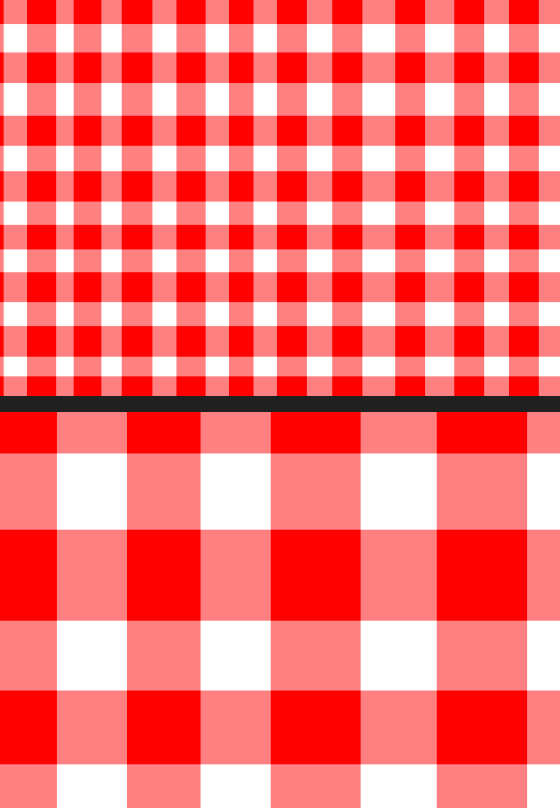
Top, the full canvas; bottom, a detail of the centre.
A Shadertoy shader for this pattern:

```glsl
// Red and white gingham: eleven upright and eight level bands of uneven width.
// Each band lays half-strength red on white, so single cover reads pink and
// crossings read full red. Edges are smoothed by box-filtered pixel coverage.

const vec3 CLOTH = vec3(1.0);
const vec3 DYE = vec3(1.0, 0.003, 0.003);
const float BAND_STRENGTH = 0.5;

// Band start and end: columns from the left, rows from the top (canvas = 1).
const int COLUMN_COUNT = 11;
const vec2 COLUMNS[COLUMN_COUNT] = vec2[COLUMN_COUNT](
    vec2(-0.05, 0.0065), vec2(0.0482, 0.1003), vec2(0.1315, 0.1810),
    vec2(0.2174, 0.2721), vec2(0.3151, 0.3672), vec2(0.4089, 0.4527),
    vec2(0.4945, 0.5480), vec2(0.5933, 0.6471), vec2(0.7057, 0.7591),
    vec2(0.8112, 0.8646), vec2(0.9089, 0.9622));

const int ROW_COUNT = 8;
const vec2 ROWS[ROW_COUNT] = vec2[ROW_COUNT](
    vec2(-0.05, 0.0607), vec2(0.1324, 0.2096), vec2(0.2923, 0.3682),
    vec2(0.4324, 0.5090), vec2(0.5678, 0.6299), vec2(0.6875, 0.7629),
    vec2(0.8235, 0.9007), vec2(0.9504, 1.05));

// Share of a pixel-wide window at position that lies inside the band.
float bandCoverage(float position, vec2 band, float pixel) {
    vec2 passed = clamp((position - band) / pixel + 0.5, 0.0, 1.0);
    return passed.x - passed.y;
}

void mainImage(out vec4 fragColor, in vec2 fragCoord) {
    vec2 pixel = 1.0 / iResolution.xy;
    vec2 uv = fragCoord * pixel;
    uv.y = 1.0 - uv.y;

    // Total cover from each set of bands
    float upright = 0.0;
    for (int i = 0; i < COLUMN_COUNT; i++)
        upright += bandCoverage(uv.x, COLUMNS[i], pixel.x);

    float level = 0.0;
    for (int i = 0; i < ROW_COUNT; i++)
        level += bandCoverage(uv.y, ROWS[i], pixel.y);

    // Two half-strength layers add up to full dye
    vec3 color = mix(CLOTH, DYE, BAND_STRENGTH * (upright + level));
    fragColor = vec4(color, 1.0);
}
```
